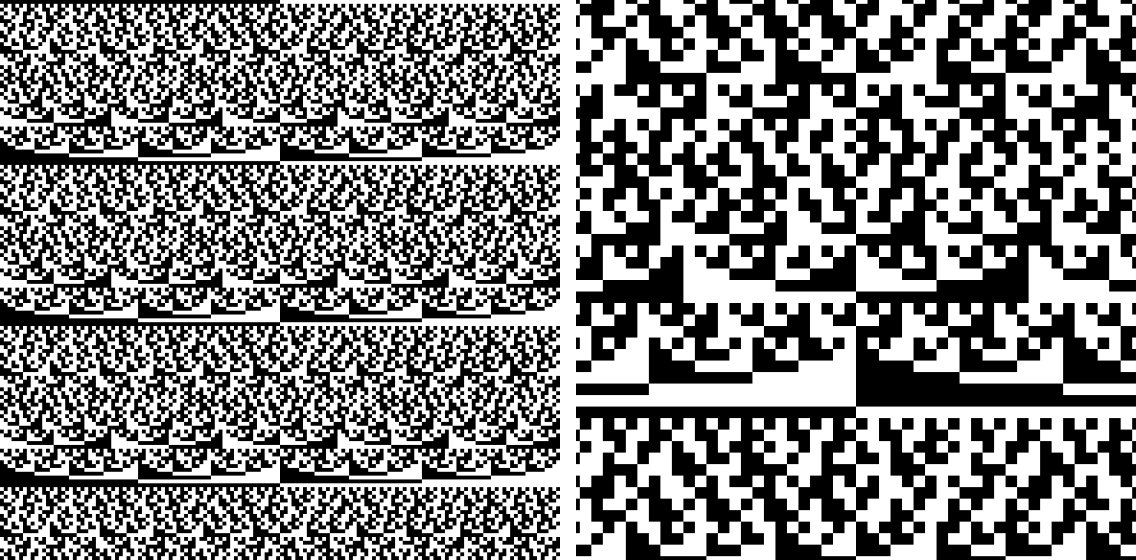
Left: the whole. Right: its middle third, enlarged.
A WebGL 2 fragment shader for this pattern:

```glsl
#version 300 es
precision highp float;
precision highp int;
// Binary weave from modular arithmetic: each column is a residue, halved
// modulo an odd number on every row down. Residues in the upper half are
// light. Halving has order 42, so the bands repeat every 42 rows.

uniform vec2 u_resolution;
out vec4 fragColor;

const int MODULUS = 147;               // odd modulus; columns run 1..146
const int CELLS = MODULUS - 1;         // cells across and down
const int HALVING = (MODULUS + 1) / 2; // inverse of 2 in the modulus
const int BAND_ROWS = 42;              // rows in one vertical repeat
const vec3 DARK = vec3(0.0);
const vec3 LIGHT = vec3(1.0);

// Factor reached after halving once per row, counted from the top
int rowFactor(int row) {
    int factor = 1;
    int steps = row % BAND_ROWS;
    for (int i = 0; i < steps; i++) {
        factor = factor * HALVING % MODULUS;
    }
    return factor;
}

// 1.0 where the residue of a column lies in the upper half
float cellTone(int column, int factor) {
    int residue = (column + 1) * factor % MODULUS;
    return residue * 2 > MODULUS ? 1.0 : 0.0;
}

void main() {
    // Cell coordinates, with rows counted downward
    vec2 uv = gl_FragCoord.xy / u_resolution;
    vec2 grid = vec2(uv.x, 1.0 - uv.y) * float(CELLS);

    // Cells under the two opposite corners of the pixel footprint
    vec2 footprint = min(float(CELLS) / u_resolution, vec2(1.0));
    vec2 upper = grid + 0.5 * footprint;
    ivec2 limit = ivec2(CELLS - 1);
    ivec2 first = clamp(ivec2(floor(grid - 0.5 * footprint)), ivec2(0), limit);
    ivec2 last = clamp(ivec2(floor(upper)), ivec2(0), limit);

    // Share of the footprint past the nearest cell edge on each axis
    vec2 share = clamp((upper - floor(upper)) / footprint, 0.0, 1.0);

    // Area-weighted blend of the covered cells
    int firstFactor = rowFactor(first.y);
    int lastFactor = rowFactor(last.y);
    float topTone = mix(cellTone(first.x, firstFactor),
                        cellTone(last.x, firstFactor), share.x);
    float bottomTone = mix(cellTone(first.x, lastFactor),
                           cellTone(last.x, lastFactor), share.x);
    fragColor = vec4(mix(DARK, LIGHT, mix(topTone, bottomTone, share.y)), 1.0);
}
```
